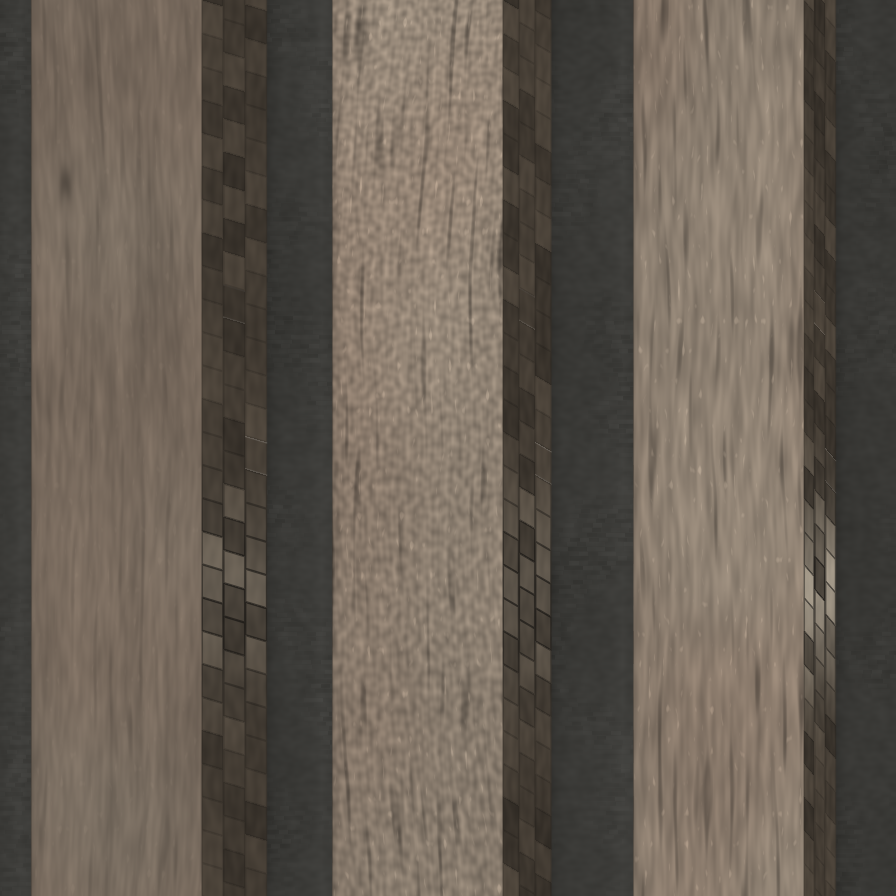
This texture is drawn by a WebGL 2 fragment shader. Its source:

```glsl
#version 300 es
precision highp float;
// Three upright wooden slats with tiled shaded sides over dark felt.

#define PITCH 0.336        // distance from slat to slat
#define START 0.035        // left edge of the first slat
#define FACE_WIDTH 0.190   // front of a slat
#define SIDE_WIDTH 0.073   // visible side of the first slat
#define SIDE_SHRINK 0.0185 // side narrowing per slat
#define GRAIN 0.27         // contrast of the wood grain
#define GLINT 0.22         // strength of light on the sides
#define FELT_ROUGHNESS 0.035

uniform vec2 u_resolution;
out vec4 fragColor;

const vec3 WOOD = vec3(0.535, 0.485, 0.430);
const vec3 WOOD_RED = vec3(0.510, 0.445, 0.390);
const vec3 SIDE = vec3(0.270, 0.240, 0.205);
const vec3 GLINT_TINT = vec3(1.0, 0.98, 0.91);
const vec3 FELT = vec3(0.222, 0.220, 0.208);

float hash(vec2 p) {
    vec3 q = fract(vec3(p.xyx) * 0.1031);
    q += dot(q, q.yzx + 33.33);
    return fract((q.x + q.y) * q.z);
}

float cornerSlope(vec2 cell, vec2 offset) {
    float angle = 6.2832 * hash(cell);
    return dot(vec2(cos(angle), sin(angle)), offset);
}

// Gradient noise, about -0.7 to 0.7
float noise(vec2 p) {
    vec2 c = floor(p), f = p - c;
    vec2 w = f * f * f * (f * (f * 6.0 - 15.0) + 10.0);
    vec2 e = vec2(1.0, 0.0);
    return mix(mix(cornerSlope(c, f), cornerSlope(c + e, f - e), w.x),
               mix(cornerSlope(c + e.yx, f - e.yx), cornerSlope(c + 1.0, f - 1.0), w.x), w.y);
}

// Weight of slat number k
float isSlat(float slat, float k) { return 1.0 - min(abs(slat - k), 1.0); }

vec3 woodFace(vec2 p, float slat, float y) {
    float broad = isSlat(slat, 0.0), flecked = isSlat(slat, 1.0), straight = isSlat(slat, 2.0);
    vec2 q = p + slat * vec2(7.3, 3.1);
    q.x += 0.006 * noise(vec2(q.x * 9.0, y * 5.0)) + 0.08 * flecked * y * (1.0 - y);
    q.x += broad * 0.035 * (y - 0.5) * (y - 0.5);

    // Long bands, short flecks and thin pores
    float bands = noise(q * vec2(48.0, 2.2)) + 0.5 * noise(q * vec2(95.0, 5.0));
    float flecks = noise(q * vec2(125.0, mix(17.0, 38.0, flecked * y)));
    float fibres = noise(q * vec2(210.0, 30.0) + 9.0);
    float pores = smoothstep(0.18, 0.55, noise(q * vec2(115.0, 8.0) + 31.0));
    float sparks = smoothstep(0.34, 0.60, noise(q * vec2(190.0, 60.0) + 57.0));

    float grain = bands * (0.22 + 0.20 * broad)
                + flecks * (0.30 * broad + 0.85 * flecked + 0.65 * straight)
                + fibres * (0.30 + 0.15 * flecked);
    float light = 1.0 + GRAIN * grain - 0.25 * pores * (1.0 - 0.6 * broad);
    light += 0.18 * sparks * (1.0 - 0.7 * broad) + 0.08 * noise(q * vec2(6.0, 4.0));
    light *= 1.03 - 0.13 * broad + 0.14 * flecked * (y - 0.4);

    // Knot on the first slat, then a thin worn left edge
    light -= 0.3 * broad * exp(-dot((p - vec2(0.038, 0.795)) * vec2(150.0, 55.0),
                                    (p - vec2(0.038, 0.795)) * vec2(150.0, 55.0)));
    light *= 1.0 - 0.15 * exp(-p.x * 250.0);
    float redness = smoothstep(-0.3, 0.4, noise(q * vec2(5.0, 3.0) + 4.0) + 0.25 * broad);
    return mix(WOOD, WOOD_RED, 0.7 * redness) * light;
}

vec3 tiledSide(float across, float y, float slat, float width, float px) {
    vec2 tiles = vec2(across * 3.0, (y + across * (0.022 + 0.010 * slat)) * 27.0);
    tiles.y += 0.37 * floor(tiles.x);
    vec2 cell = floor(tiles), f = fract(tiles);
    float tone = hash(cell + slat * 19.0 + 5.0);
    float lit = exp(-pow((y - 0.34) / 0.105, 2.0));
    float glow = lit * (0.25 + 0.75 * tone) * (0.65 + 0.45 * max(slat - 1.0, 0.0));

    // Fine seams, some of them catching light
    vec2 gap = min(f, 1.0 - f) * vec2(width / 3.0, 1.0 / 27.0);
    float seam = 1.0 - smoothstep(0.0005, 0.0010 + px, min(gap.x, gap.y));
    float shine = step(0.78, hash(cell + 71.0)) * smoothstep(0.30, 0.55, y) * smoothstep(0.75, 0.55, y);
    vec3 color = SIDE * (0.78 + 0.36 * tone + 0.15 * noise(vec2(across * 9.0, y * 45.0)));
    color += GLINT * GLINT_TINT * glow * (1.0 + 0.5 * isSlat(slat, 2.0));
    color *= 1.0 - seam * (0.12 + 0.38 * lit);
    float topSeam = 1.0 - smoothstep(0.0005, 0.0010 + px, gap.y);
    return color + 0.16 * topSeam * shine;
}

vec3 felt(vec2 uv, float toNextSlat) {
    vec2 dash = uv * vec2(95.0, 190.0);
    dash.x += 0.5 * floor(dash.y) + hash(vec2(floor(dash.y), 3.0));
    float patches = smoothstep(-0.25, 0.35, noise(uv * vec2(12.0, 9.0)));
    float dashes = (hash(floor(dash)) - 0.5) * smoothstep(0.0, 0.3, fract(dash.y)) * patches;
    float nap = 0.5 * noise(uv * vec2(90.0, 130.0)) + 0.5 * noise(uv * 45.0);
    float sheen = 0.025 * exp(-abs(toNextSlat - 0.012) * 70.0);
    return FELT + FELT_ROUGHNESS * (nap + dashes) + sheen + 0.02 * noise(uv * 4.0);
}

void main() {
    vec2 uv = gl_FragCoord.xy / u_resolution;
    float px = 1.0 / u_resolution.x;
    float margin = 0.03;
    float slat = floor((uv.x - START + margin) / PITCH);
    float x = uv.x - START - slat * PITCH;
    float width = SIDE_WIDTH - SIDE_SHRINK * slat;
    float sideEnd = FACE_WIDTH + width;

    // Layer felt, side and front from back to front
    float toNextSlat = x < 0.0 ? -x : PITCH - x;
    vec3 color = felt(uv, toNextSlat);
    color *= 1.0 - 0.16 * exp(-max(x - sideEnd, 0.0) * 130.0) * step(0.0, x);
    float across = clamp((x - FACE_WIDTH) / width, 0.0, 0.999);
    float inSlat = smoothstep(-px, px, x);
    float onSide = inSlat * (1.0 - smoothstep(-px, px, x - sideEnd));
    color = mix(color, tiledSide(across, uv.y, slat, width, px), onSide);
    float onFace = inSlat * (1.0 - smoothstep(-px, px, x - FACE_WIDTH));
    color = mix(color, woodFace(vec2(x, uv.y), slat, uv.y), onFace);
    fragColor = vec4(clamp(color, 0.0, 1.0), 1.0);
}
```
